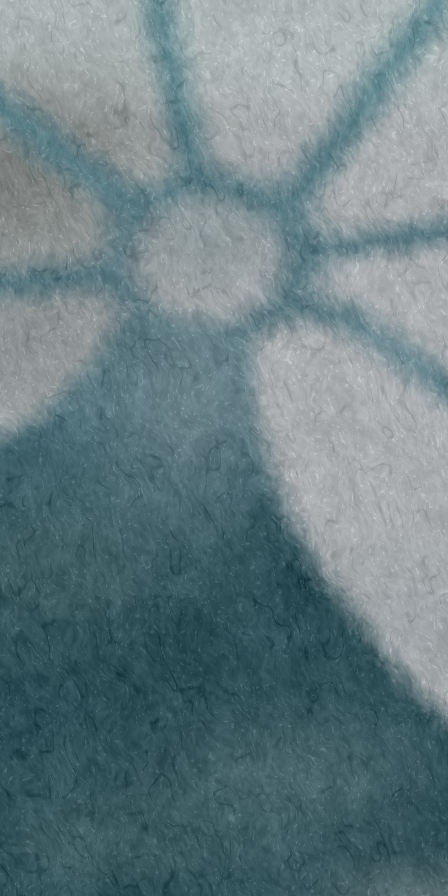
Write a Shadertoy shader that draws this texture.

```glsl
// Soft plush blanket with a pale flower outlined in teal.

float hash(vec2 p) {
    vec3 q = fract(vec3(p.xyx) * 0.1031);
    q += dot(q, q.yzx + 33.33);
    return fract((q.x + q.y) * q.z);
}

float noise(vec2 p) {
    vec2 i = floor(p), f = fract(p);
    f = f * f * (3.0 - 2.0 * f);
    return mix(mix(hash(i), hash(i + vec2(1, 0)), f.x),
               mix(hash(i + vec2(0, 1)), hash(i + vec2(1, 1)), f.x), f.y);
}

float fbm(vec2 p) {
    float sum = 0.0, amp = 0.5;
    for (int i = 0; i < 4; i++) {
        sum += amp * noise(p);
        p = mat2(1.6, 1.2, -1.2, 1.6) * p + 7.3;
        amp *= 0.5;
    }
    return sum / 0.9375;
}

float segment(vec2 p, vec2 a, vec2 b, float radius) {
    vec2 d = b - a;
    return length(p - a - d * clamp(dot(p - a, d) / dot(d, d), 0.0, 1.0)) - radius;
}

float ellipse(vec2 p, vec2 r) {
    return (length(p / r) - 1.0) * min(r.x, r.y);
}

float smin(float a, float b, float k) {
    float h = max(k - abs(a - b), 0.0) / k;
    return min(a, b) - h * h * k * 0.25;
}

// Soft round weight for local light and shade
float blob(vec2 p, vec2 center, vec2 size) {
    vec2 d = (p - center) / size;
    return exp(-dot(d, d));
}

// Signed distance to the teal pile; negative inside
float tealField(vec2 p) {
    // Broad wedge between the two lower petals
    float t = 1.23 - p.y;
    float leftEdge = (p.y - 1.03 - 0.35 * p.x - 2.2 * p.x * p.x)
                   / length(vec2(1.0, 0.35 + 4.4 * p.x));
    float rightEdge = (p.x - 0.56 - 0.63 * t * t) / length(vec2(1.0, 1.26 * t));
    float d = max(max(leftEdge, rightEdge), p.y - 1.32);

    // Ring and the spokes between petals
    d = smin(d, ellipse(p - vec2(0.475, 1.425), vec2(0.24, 0.186)), 0.05);
    float spokes = segment(p, vec2(0.44, 1.58), vec2(0.345, 2.03), 0.036);
    spokes = min(spokes, segment(p, vec2(0.65, 1.55), vec2(0.98, 1.99), 0.036));
    spokes = min(spokes, segment(p, vec2(0.67, 1.435), vec2(1.03, 1.487), 0.026));
    spokes = min(spokes, segment(p, vec2(0.28, 1.55), vec2(-0.03, 1.78), 0.038));
    spokes = min(spokes, segment(p, vec2(0.27, 1.39), vec2(-0.03, 1.365), 0.03));
    float lowerRight = smin(segment(p, vec2(0.62, 1.33), vec2(0.79, 1.285), 0.028),
                            segment(p, vec2(0.79, 1.285), vec2(1.03, 1.115), 0.033), 0.03);
    d = smin(d, min(spokes, lowerRight), 0.06);

    // Pale flower center
    return max(d, -ellipse(p - vec2(0.464, 1.42), vec2(0.168, 0.138)));
}

void mainImage(out vec4 fragColor, in vec2 fragCoord) {
    vec2 p = fragCoord / iResolution.x;

    // Fur: bent coordinates drawn out along the short strands
    vec2 bend = vec2(fbm(p * 11.0), fbm(p * 11.0 + 31.0)) - 0.5;
    vec2 q = p + 0.05 * bend;
    vec2 strand = vec2(q.x + 0.35 * q.y, q.y - 0.35 * q.x);
    float clumps = fbm(strand * vec2(38.0, 24.0)) - 0.5;
    float fibers = fbm(strand * vec2(140.0, 75.0) + 9.0) - 0.5;
    float patches = fbm(p * 7.0 + 4.0) - 0.5;

    // Thin broken partings where the pile separates
    float ridge = 1.0 - abs(2.0 * noise(strand * vec2(44.0, 20.0) + 17.0) - 1.0);
    float partings = smoothstep(0.8, 1.0, ridge) * smoothstep(0.45, 0.7, noise(p * 26.0));

    // Pale pile: cool at the top, warmer grey around the left petals
    vec3 pale = mix(vec3(0.67, 0.68, 0.69), vec3(0.68, 0.72, 0.72), smoothstep(1.6, 1.95, p.y));
    pale = mix(pale, vec3(0.46, 0.48, 0.47), 0.9 * blob(p, vec2(0.08, 1.60), vec2(0.32, 0.23)));
    pale = mix(pale, vec3(0.52, 0.55, 0.55), 0.8 * blob(p, vec2(0.05, 1.22), vec2(0.30, 0.22)));
    pale = mix(pale, vec3(0.55, 0.60, 0.61), 0.9 * blob(p, vec2(0.46, 1.48), vec2(0.20, 0.13)));
    pale = mix(pale, vec3(0.59, 0.62, 0.63), 0.7 * blob(p, vec2(0.92, 0.62), vec2(0.25, 0.20)));
    pale += 0.05 * patches;

    // Teal pile: pale and worn at the flower, deep below, lighter rubbed areas
    vec3 teal = mix(vec3(0.16, 0.29, 0.32), vec3(0.29, 0.43, 0.47), smoothstep(0.6, 1.2, p.y));
    teal = mix(teal, vec3(0.38, 0.53, 0.56), smoothstep(1.45, 1.9, p.y));
    teal = mix(teal, vec3(0.43, 0.52, 0.55), 0.85 * blob(p, vec2(0.42, 1.12), vec2(0.23, 0.28)));
    teal = mix(teal, vec3(0.44, 0.55, 0.58), 0.8 * blob(p, vec2(0.90, 1.24), vec2(0.24, 0.12)));
    teal = mix(teal, vec3(0.27, 0.39, 0.41), 0.8 * blob(p, vec2(0.14, 0.74), vec2(0.28, 0.18)));
    teal = mix(teal, vec3(0.29, 0.40, 0.42), 0.8 * blob(p, vec2(0.66, 0.27), vec2(0.32, 0.17)));
    teal = mix(teal, vec3(0.26, 0.38, 0.40), 0.7 * blob(p, vec2(0.25, 0.12), vec2(0.35, 0.15)));
    teal = mix(teal, vec3(0.40, 0.47, 0.48), 0.7 * blob(p, vec2(0.95, 0.0), vec2(0.22, 0.08)));
    teal += 0.09 * patches;

    // Feathered dye edge
    float d = tealField(p + 0.015 * bend) + 0.02 * clumps + 0.01 * fibers;
    float paleMask = smoothstep(-0.048, 0.044, d);
    vec3 color = mix(teal, pale, paleMask);

    // Fur shading, partings and fine pale fiber tips
    color += 0.08 * clumps + 0.11 * fibers - 0.06 * partings;
    color += 0.08 * smoothstep(0.75, 1.0, noise(strand * vec2(240.0, 130.0)));

    fragColor = vec4(clamp(color, 0.0, 1.0), 1.0);
}
```
